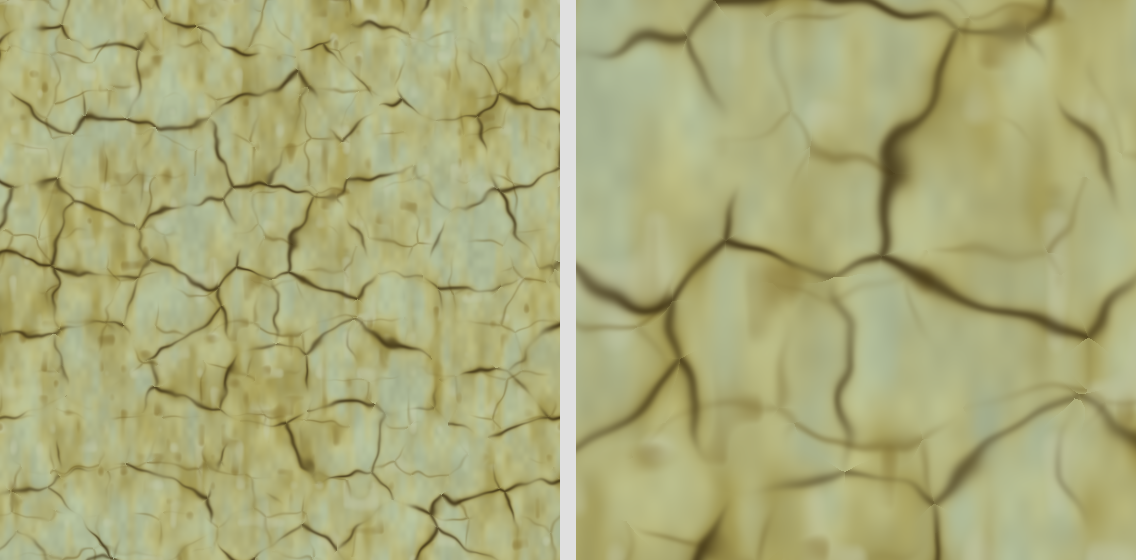
Left, the full canvas; right, a detail of the centre.
Give the GLSL for this texture, as a Shadertoy shader.

```glsl
// Weathered olive paint with broken brown cracks, ochre stains and soft vertical streaks

const vec3 COOL  = vec3(0.685, 0.73, 0.59);
const vec3 STRAW = vec3(0.705, 0.705, 0.495);
const vec3 OCHRE = vec3(0.635, 0.60, 0.33);
const vec3 RUST  = vec3(0.50, 0.42, 0.17);
const vec3 CRACK = vec3(0.22, 0.17, 0.06);
const vec3 FLECK = vec3(0.77, 0.79, 0.67);

vec2 hash2(vec2 p) {
    vec3 q = fract(p.xyx * vec3(0.1031, 0.1030, 0.0973));
    q += dot(q, q.yzx + 33.33);
    return fract((q.xx + q.yz) * q.zy);
}

float noise(vec2 p) {
    vec2 i = floor(p), f = fract(p);
    f = f * f * (3.0 - 2.0 * f);
    float bottom = mix(hash2(i).x, hash2(i + vec2(1, 0)).x, f.x);
    float top = mix(hash2(i + vec2(0, 1)).x, hash2(i + vec2(1, 1)).x, f.x);
    return mix(bottom, top, f.y);
}

vec2 wobble(vec2 p, float frequency, float amount) {
    vec2 q = p * frequency;
    return amount * (vec2(noise(q + 7.3), noise(q + 51.7)) - 0.5);
}

vec2 cellPoint(vec2 cell, float jitter) {
    return cell + 0.5 + jitter * (hash2(cell + 40.0) - 0.5);
}

// x: distance to the nearest cell border, y: random value of that border,
// z: how level the border runs
vec3 cellBorder(vec2 p, float jitter) {
    vec2 base = floor(p), nearCell = base, nearPoint = p;
    float best = 9.0;
    for (int y = -1; y <= 1; y++)
    for (int x = -1; x <= 1; x++) {
        vec2 cell = base + vec2(x, y);
        vec2 toPoint = cellPoint(cell, jitter) - p;
        float d = dot(toPoint, toPoint);
        if (d < best) { best = d; nearCell = cell; nearPoint = toPoint; }
    }
    vec3 border = vec3(9.0, 0.0, 0.0);
    for (int y = -2; y <= 2; y++)
    for (int x = -2; x <= 2; x++) {
        vec2 cell = nearCell + vec2(x, y);
        if (x == 0 && y == 0) continue;
        vec2 other = cellPoint(cell, jitter) - p;
        vec2 normal = normalize(other - nearPoint);
        float d = dot(0.5 * (nearPoint + other), normal);
        if (d < border.x)
            border = vec3(d, hash2(cell + nearCell + 90.0).x, abs(normal.y));
    }
    return border;
}

// Soft line profile around a border; width is in canvas units
float line(float d, float width) {
    return exp(-d * d / (width * width));
}

void mainImage(out vec4 fragColor, in vec2 fragCoord) {
    vec2 uv = fragCoord / iResolution.y;

    // Main crack network and a finer, boxier one
    vec2 bent = uv + wobble(uv, 15.0, 0.028) + wobble(uv, 46.0, 0.012);
    vec2 mainScale = vec2(7.8, 7.6);
    vec3 main = cellBorder(bent * mainScale, 0.75);
    vec3 fine = cellBorder(bent * vec2(11.0, 12.0) + 17.0, 0.5);
    float mainDist = main.x / mainScale.y;
    float fineDist = fine.x / 11.5;

    // Cracks break up along their length; level ones are darkest
    float fade = noise(uv * 21.0 + 3.0);
    float presence = 0.22 * main.y + 0.65 * fade + 0.22 * main.z;
    float strength = smoothstep(0.36, 0.92, presence);
    float crack = strength * line(mainDist, mix(0.0026, 0.0038, strength));
    float fineStrength = smoothstep(0.40, 1.0, 0.3 * fine.y + 0.75 * noise(uv * 23.0 + 60.0));
    float hairline = fineStrength * line(fineDist, 0.0028);
    float stain = line(mainDist, 0.010) * (0.3 + 0.5 * strength)
                + 0.4 * line(fineDist, 0.009) * fineStrength;

    // Paint colour: blotches and vertical streaks from cool to ochre
    float blotch = noise(uv * vec2(6.0, 5.0) + 11.0);
    float patches = noise(uv * vec2(23.0, 13.0) + 23.0);
    float streak = noise(uv * vec2(64.0, 22.0) + 37.0);
    float warmth = 0.43 + 1.35 * (0.29 * blotch + 0.36 * patches + 0.35 * streak - 0.5);
    warmth += 0.30 * stain;
    vec3 color = mix(COOL, STRAW, smoothstep(0.12, 0.58, warmth));
    color = mix(color, OCHRE, smoothstep(0.46, 0.95, warmth));

    // Light and shade of the worn surface
    float grain = noise(uv * vec2(100.0, 66.0));
    float shade = noise(uv * vec2(38.0, 19.0) + 71.0);
    color *= 1.0 + 0.06 * (grain - 0.5) + 0.10 * (shade - 0.5);

    // Pale flecks and rusty specks
    float fleck = smoothstep(0.76, 1.0, noise(uv * vec2(42.0, 30.0) + 83.0));
    float speck = smoothstep(0.76, 1.0, noise(uv * vec2(50.0, 38.0) + 131.0));
    color = mix(color, FLECK, 0.5 * fleck);
    color = mix(color, RUST, 0.5 * speck * smoothstep(0.3, 0.7, warmth));

    // Cracks over their rusty rims
    color = mix(color, RUST, 0.25 * strength * line(mainDist, 0.007));
    color = mix(color, RUST * 0.85, 0.42 * hairline);
    color = mix(color, CRACK, 0.75 * crack);
    fragColor = vec4(color, 1.0);
}
```
